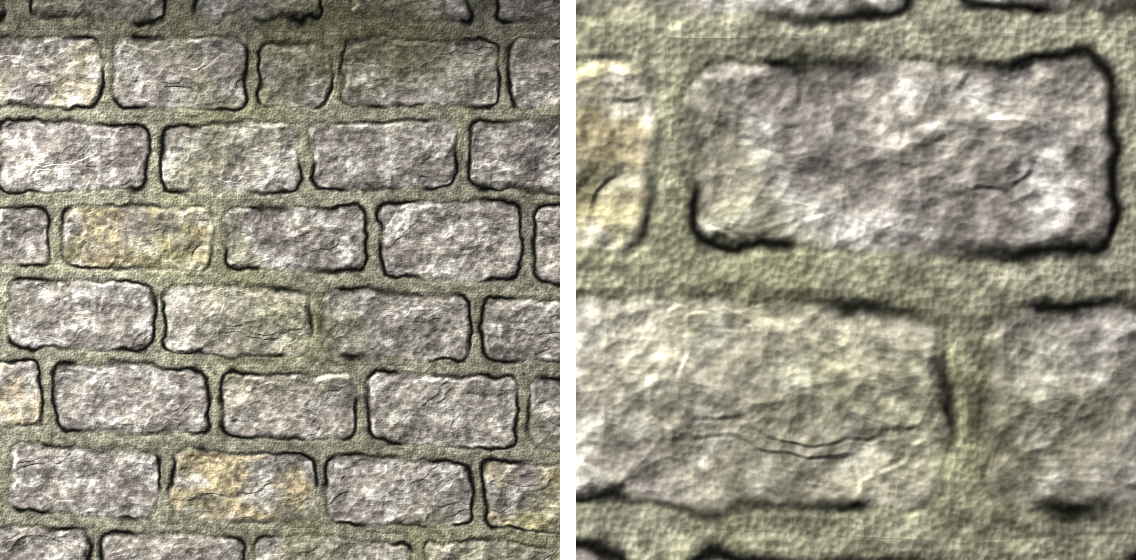
Left: the whole. Right: its middle third, enlarged.
This texture is drawn by a Shadertoy shader. Its source:

```glsl
// Weathered wall of rough-hewn grey stones in staggered courses with sandy, mossy mortar.
#define COURSE_HEIGHT 0.148
#define STONE_PITCH 0.280
#define FIRST_BED 0.056
#define JOINT_WIDTH 0.026
#define CORNER_RADIUS 0.021
#define WIDTH_JITTER 0.10
#define BED_TILT 0.035
#define ROUGHNESS 0.42
#define CONTRAST 0.27
#define MOSS_AMOUNT 0.45

const vec3 MAUVE_STONE = vec3(0.62, 0.585, 0.56);
const vec3 GREY_STONE = vec3(0.61, 0.59, 0.545);
const vec3 OCHRE_STONE = vec3(0.68, 0.63, 0.51);
const vec3 MORTAR = vec3(0.56, 0.55, 0.475);
const vec3 MOSS = vec3(0.47, 0.48, 0.33);
const vec3 LIME = vec3(0.85, 0.84, 0.81);
// Sideways shift of each course, in stone pitches, from the one cut by the top edge.
const float COURSE_SHIFT[8] = float[8](0.1, 0.66, -0.06, 0.39, 0.01, 0.36, 0.02, 0.62);

struct Stone { float edge; vec2 id; vec2 local; };

float hash(vec2 p) { return fract(sin(dot(p, vec2(127.1, 311.7))) * 43758.5453); }

float noise(vec2 p) {
    vec2 i = floor(p), f = fract(p);
    f = f * f * (3.0 - 2.0 * f);
    return mix(mix(hash(i), hash(i + vec2(1, 0)), f.x),
               mix(hash(i + vec2(0, 1)), hash(i + vec2(1, 1)), f.x), f.y);
}

float fbm(vec2 p) {
    float sum = 0.0, amp = 0.5;
    for (int i = 0; i < 4; i++) {
        sum += amp * noise(p);
        p = mat2(1.6, 1.2, -1.2, 1.6) * p + 7.3;
        amp *= 0.5;
    }
    return sum / 0.94;
}

// Distance to the nearest scattered point.
float cellular(vec2 p) {
    vec2 cell = floor(p), f = fract(p);
    float nearest = 4.0;
    for (int y = -1; y <= 1; y++)
        for (int x = -1; x <= 1; x++) {
            vec2 o = vec2(x, y), c = cell + o;
            vec2 d = o + vec2(hash(c), hash(c + 41.3)) - f;
            nearest = min(nearest, dot(d, d));
        }
    return sqrt(nearest);
}

// Chipped facets at shrinking scales, centred near zero, with broken ledges.
float relief(vec2 p) {
    float sum = -0.065, freq = 13.0;
    float layer = fbm(p * vec2(10.0, 14.0));
    p += 0.008 * vec2(noise(p * 25.0), noise(p * 25.0 + 9.0));
    for (int i = 0; i < 4; i++) {
        sum += cellular(p * freq * vec2(0.9, 1.1) + float(i) * 3.7) / freq;
        freq *= 2.5;
    }
    return sum + 0.012 * smoothstep(0.46, 0.51, layer) + 0.010 * smoothstep(0.59, 0.63, layer);
}

float jointX(float i, float row) {
    float shift = COURSE_SHIFT[int(clamp(row + 1.0, 0.0, 7.0))];
    shift += WIDTH_JITTER * (hash(vec2(i, row + 5.0)) - 0.5);
    if (row == 0.0 && i > 1.5) shift -= 0.46;  // one half-length stone
    return (i + shift) * STONE_PITCH;
}

// Stone at p (y runs down): signed edge distance, course and index, offset from centre.
Stone stoneAt(vec2 p) {
    vec2 q = p + 0.012 * (vec2(noise(p * 9.0), noise(p * 9.0 + 20.0)) - 0.5);
    q.y -= FIRST_BED + BED_TILT * (p.x - 0.5) * smoothstep(0.36, 0.56, p.y);
    float row = floor(q.y / COURSE_HEIGHT);
    float i = floor(q.x / STONE_PITCH);
    if (q.x < jointX(i, row)) i -= 1.0;
    else if (q.x > jointX(i + 1.0, row)) i += 1.0;
    float left = jointX(i, row), right = jointX(i + 1.0, row);
    vec2 local = q - vec2(0.5 * (left + right), (row + 0.5) * COURSE_HEIGHT);
    vec2 halfSize = 0.5 * (vec2(right - left, COURSE_HEIGHT) - JOINT_WIDTH);
    halfSize.y -= 0.005 * hash(vec2(row, i + 11.0));
    vec2 d = abs(local) - halfSize + CORNER_RADIUS;
    float edge = length(max(d, 0.0)) + min(max(d.x, d.y), 0.0) - CORNER_RADIUS;
    edge += 0.018 * (fbm(p * 34.0) - 0.5) + 0.018 * (1.0 - smoothstep(0.0, 0.06, p.y));
    return Stone(edge, vec2(i, row), local);
}

float heightAt(vec2 p, Stone s) {
    float body = 1.0 - smoothstep(-0.009, 0.004, s.edge);
    float bead = 0.005 * smoothstep(0.001, 0.010, s.edge);
    float grit = 0.0032 * cellular(p * 200.0) + 0.008 * fbm(p * 60.0) - 0.006;
    return mix(grit + bead, 0.004 + ROUGHNESS * relief(p + s.id * 3.17), body);
}

void mainImage(out vec4 fragColor, in vec2 fragCoord) {
    vec2 p = fragCoord / iResolution.xy;
    p.y = 1.0 - p.y;
    Stone s = stoneAt(p);
    float isStone = 1.0 - smoothstep(-0.004, 0.004, s.edge);

    // Slope toward a light at the upper left.
    vec2 toLight = 0.0016 * vec2(-0.64, -0.77);
    float slope = (heightAt(p, s) - heightAt(p + toLight, stoneAt(p + toLight))) / 0.0016;

    // Tone varies by stone, with stains and pale mineral bloom.
    float pick = hash(s.id + 2.4), blotch = fbm(p * 17.0 + s.id), grain = fbm(p * 120.0);
    vec3 stone = mix(MAUVE_STONE, GREY_STONE, blotch);
    stone = mix(stone, OCHRE_STONE, smoothstep(0.78, 0.9, pick) * smoothstep(0.3, 0.6, blotch));
    stone *= (0.89 + 0.2 * hash(s.id + 8.1)) * (0.75 + 0.5 * blotch);
    stone = mix(stone, LIME, 0.6 * smoothstep(0.5, 0.72, fbm(p * 36.0 + 4.0)));
    vec3 color = mix(MORTAR * (0.75 + 0.5 * blotch), stone, isStone);
    color *= 0.58 + 0.84 * grain;

    // Moss gathers along the top and in damp patches.
    float damp = fbm(p * 5.0 + 13.0) + 0.2 * (1.0 - smoothstep(0.0, 0.3, p.y));
    color = mix(color, MOSS * (0.6 + 0.9 * grain), MOSS_AMOUNT * smoothstep(0.56, 0.85, damp));

    // Relief, broken crevices beside the stones, and uneven daylight.
    color *= 1.0 + CONTRAST * clamp(slope, -2.4, 2.4);
    float side = smoothstep(0.03, 0.06, abs(s.local.x) - 0.3 * abs(s.local.y));
    float crevice = exp(-pow((s.edge - 0.002) / 0.0043, 2.0));
    float open = smoothstep(0.0, 0.25, noise(p * 19.0 + 31.0) - mix(0.42, 0.28, side));
    color *= 1.0 - crevice * mix(0.1, 0.85, open * mix(0.6, 1.0, side));
    float daylight = mix(0.66, 1.07, smoothstep(-0.02, 0.22, p.y));
    daylight += 0.2 * exp(-6.0 * dot(p - vec2(0.1, 0.35), p - vec2(0.1, 0.35))) - 0.11 * p.x;
    fragColor = vec4(clamp(color * daylight, 0.0, 1.0), 1.0);
}
```
